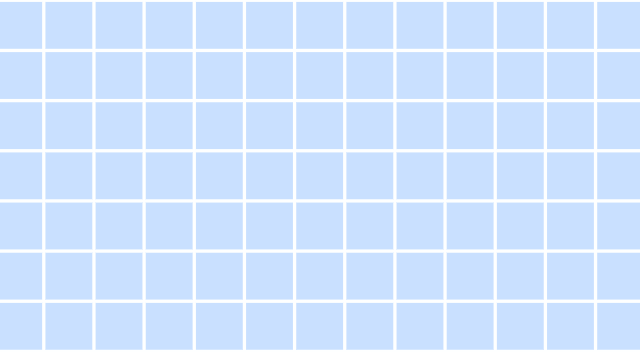
Reproduce this pattern procedurally as a Shadertoy shader.

```glsl
// Distance to the nearest grid line on each axis
vec2 gridDistance(vec2 p, float pitch) {
    return abs(fract(p / pitch + 0.5) - 0.5) * pitch;
}

void mainImage(out vec4 fragColor, in vec2 fragCoord) {
    float pixel = 1.0 / iResolution.y;
    vec2 uv = fragCoord * pixel;

    // Square tiles, shifted so the grid starts partway through a column
    vec2 dist = gridDistance(uv - vec2(0.1244, 0.0017), 0.1425);

    // Grout lines with one pixel of smoothing
    vec2 coverage = clamp(0.5 + (0.0047 - dist) / pixel, 0.0, 1.0);
    float grout = max(coverage.x, coverage.y);

    vec3 tileColor = vec3(0.788, 0.878, 1.0);
    vec3 groutColor = vec3(0.995, 1.0, 1.0);
    fragColor = vec4(mix(tileColor, groutColor, grout), 1.0);
}
```
